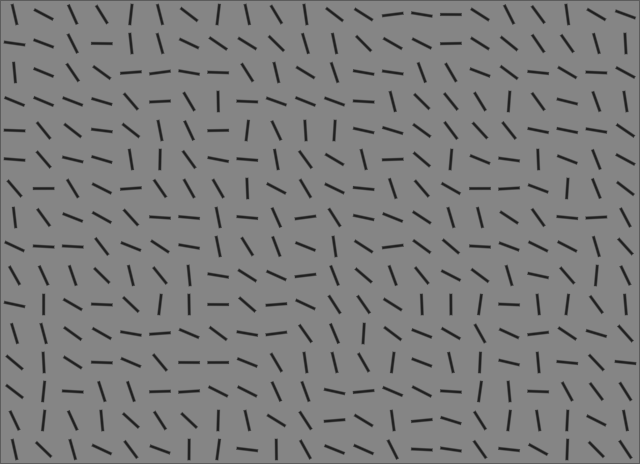
Reproduce this pattern procedurally as a WebGL 2 fragment shader.

```glsl
#version 300 es
precision highp float;
// Grid of short dark dashes on grey, each tilted at random around the falling diagonal.

uniform vec2 u_resolution;
out vec4 fragColor;

float hash(vec2 p) {
    return fract(sin(dot(p, vec2(127.1, 311.7))) * 43758.5453);
}

float boxDistance(vec2 p, vec2 halfSize) {
    vec2 d = abs(p) - halfSize;
    return length(max(d, 0.0)) + min(max(d.x, d.y), 0.0);
}

void main() {
    vec2 uv = gl_FragCoord.xy / u_resolution;

    // 22 by 16 cells, one dash centred in each
    vec2 grid = uv * vec2(22.0, 16.0);
    vec2 cell = floor(grid);
    vec2 p = fract(grid) - 0.5;

    // Tilt runs from just past horizontal to just past vertical
    float angle = radians(-45.0 + 106.0 * (hash(cell + 3.0) - 0.5));
    vec2 along = vec2(cos(angle), sin(angle));
    vec2 local = vec2(dot(p, along), dot(p, vec2(-along.y, along.x)));

    // Dash with softly blurred edges
    float d = boxDistance(local, vec2(0.365, 0.045));
    float dash = 1.0 - smoothstep(-0.032, 0.034, d);
    vec3 color = mix(vec3(0.52), vec3(0.125), dash);

    // Faint hairline around the canvas
    vec2 edge = min(uv, 1.0 - uv) * vec2(1.0, u_resolution.y / u_resolution.x);
    float border = 1.0 - smoothstep(0.0007, 0.0022, min(edge.x, edge.y));
    color = mix(color, vec3(0.36), border);

    fragColor = vec4(color, 1.0);
}
```
